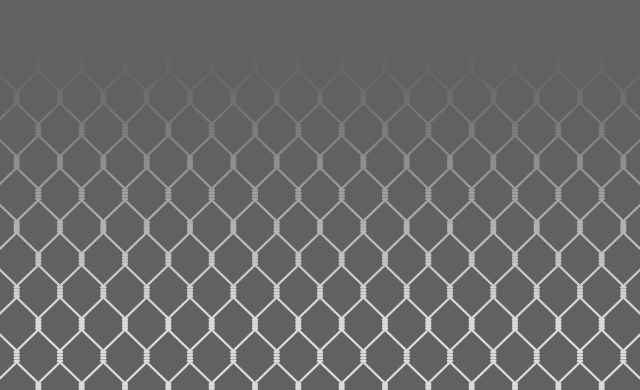
This pattern is drawn by a Shadertoy shader. Its source:

```glsl
// Chain-link fence that fades upward into a flat grey backdrop.
// Each lattice cell is folded to one quarter, which holds a diagonal wire
// and two twisted knots built from stacked capsules.

#define COLUMN_UNITS 9.0             // mesh columns per canvas height
#define CELL vec2(1.0, 1.496)        // repeat of the staggered mesh
#define KNOT_ORIGIN vec2(0.885, 0.025)
#define KNOT_REACH 0.132             // where the wires leave a knot
#define WIRE_RADIUS 0.026
#define COIL_PITCH 0.07
#define COIL_RADIUS 0.038
#define COIL_HALF_LENGTH 0.034
#define BACKDROP vec3(0.38)
#define WIRE_COLOR vec3(0.86)
#define FADE_TOP 0.92
#define FADE_BOTTOM 0.10

float segmentDistance(vec2 p, vec2 a, vec2 b) {
    vec2 pa = p - a, ba = b - a;
    return length(pa - ba * clamp(dot(pa, ba) / dot(ba, ba), 0.0, 1.0));
}

// Four horizontal coils stacked around the origin
float knotDistance(vec2 p) {
    float row = clamp(floor(p.y / COIL_PITCH), -2.0, 1.0) + 0.5;
    vec2 coil = vec2(p.x, p.y - row * COIL_PITCH);
    vec2 tip = vec2(COIL_HALF_LENGTH, 0.0);
    return segmentDistance(coil, -tip, tip) - COIL_RADIUS;
}

float fenceDistance(vec2 p) {
    vec2 corner = 0.5 * CELL;
    vec2 q = abs(mod(p - KNOT_ORIGIN + corner, CELL) - corner);
    vec2 wireStart = vec2(0.0, KNOT_REACH);
    float wire = segmentDistance(q, wireStart, corner - wireStart) - WIRE_RADIUS;
    float knots = min(knotDistance(q), knotDistance(corner - q));
    return min(wire, knots);
}

void mainImage(out vec4 fragColor, in vec2 fragCoord) {
    float height = fragCoord.y / iResolution.y;
    float pixel = COLUMN_UNITS / iResolution.y;
    float d = fenceDistance(fragCoord * pixel);

    // Smooth the edge over about one pixel, then fade with height
    float coverage = 1.0 - smoothstep(-0.6 * pixel, 0.6 * pixel, d);
    float fade = 1.0 - smoothstep(FADE_BOTTOM, FADE_TOP, height);
    fragColor = vec4(mix(BACKDROP, WIRE_COLOR, coverage * fade), 1.0);
}
```
